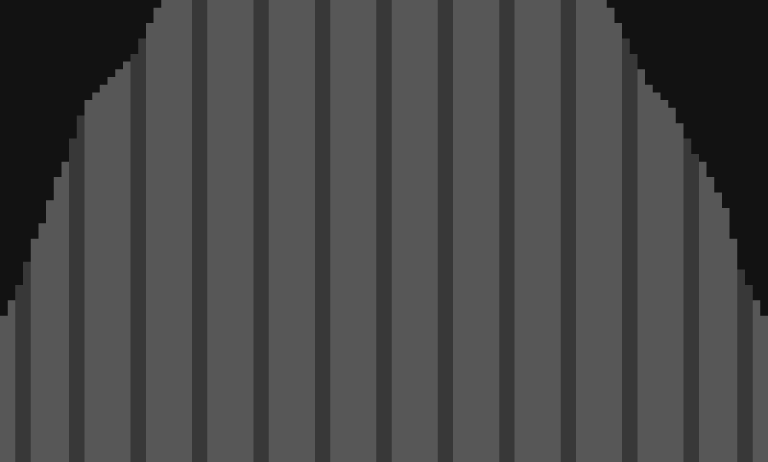
Write a Shadertoy shader that draws this pattern.

```glsl
// A stepped grey dome with vertical dark bars against a near-black backdrop.
// The outline is the upper envelope of straight facets on each shoulder, snapped
// to a coarse cell grid; the bars repeat at a fixed pitch. Edges are supersampled.

const vec3 BACKDROP = vec3(0.07);
const vec3 BAR      = vec3(0.22);
const vec3 PANEL    = vec3(0.34);

const vec2  GRID       = vec2(100.0, 60.0); // cells across and down
const float BAR_PITCH  = 8.0;
const float BAR_START  = 10.0;              // centre of a regular bar
const float BAR_HALF   = 1.0;
const float BAR_MARGIN = 3.0;               // outermost bars stay this far in
const float CROWN      = 3.0;               // gap above the flat top
const float FOOT       = 41.0;              // depth of the outline at the sides
const float FOOT_SLOPE = 2.0;
const int   SAMPLES    = 4;                 // per axis

// Facets: depth at the side edge and fall per cell, from steep to shallow
const vec3 LEFT_STEEP         = vec3(42.15, 24.2, 20.2);
const vec3 LEFT_STEEP_SLOPE   = vec3(2.7, 1.0, 0.733);
const vec3 LEFT_SHALLOW       = vec3(16.9, 13.05, CROWN);
const vec3 LEFT_SHALLOW_SLOPE = vec3(0.55, 0.375, 0.0);
const vec3 RIGHT_STEEP         = vec3(45.4, 34.82, 24.8);
const vec3 RIGHT_STEEP_SLOPE   = vec3(3.6, 1.7, 0.9);
const vec3 RIGHT_SHALLOW       = vec3(22.4, 19.4, 12.73);
const vec3 RIGHT_SHALLOW_SLOPE = vec3(0.75, 0.6, 0.333);

float maxOf(vec3 v) { return max(v.x, max(v.y, v.z)); }

// Depth of the outline below the top edge, in whole cells
float outlineDepth(float column) {
    bool onLeft = column < 0.5 * GRID.x;
    float inset = onLeft ? column : GRID.x - 1.0 - column;
    vec3 steep = onLeft ? LEFT_STEEP - LEFT_STEEP_SLOPE * inset
                        : RIGHT_STEEP - RIGHT_STEEP_SLOPE * inset;
    vec3 shallow = onLeft ? LEFT_SHALLOW - LEFT_SHALLOW_SLOPE * inset
                          : RIGHT_SHALLOW - RIGHT_SHALLOW_SLOPE * inset;
    float envelope = max(maxOf(max(steep, shallow)), CROWN);
    return floor(min(FOOT - FOOT_SLOPE * inset, envelope) + 0.5);
}

// Repeated bars, with the two outer ones pulled inward
bool insideBar(float x) {
    float index = floor((x - BAR_START) / BAR_PITCH + 0.5);
    float centre = clamp(BAR_START + BAR_PITCH * index, BAR_MARGIN, GRID.x - BAR_MARGIN);
    return abs(x - centre) < BAR_HALF;
}

vec3 sceneColor(vec2 uv) {
    vec2 cell = vec2(uv.x, 1.0 - uv.y) * GRID;
    if (cell.y < outlineDepth(floor(cell.x))) return BACKDROP;
    return insideBar(cell.x) ? BAR : PANEL;
}

void mainImage(out vec4 fragColor, in vec2 fragCoord) {
    // Average a regular grid of samples over the pixel
    vec3 sum = vec3(0.0);
    for (int j = 0; j < SAMPLES; j++) {
        for (int i = 0; i < SAMPLES; i++) {
            vec2 offset = (vec2(i, j) + 0.5) / float(SAMPLES) - 0.5;
            sum += sceneColor((fragCoord + offset) / iResolution.xy);
        }
    }
    fragColor = vec4(sum / float(SAMPLES * SAMPLES), 1.0);
}
```
